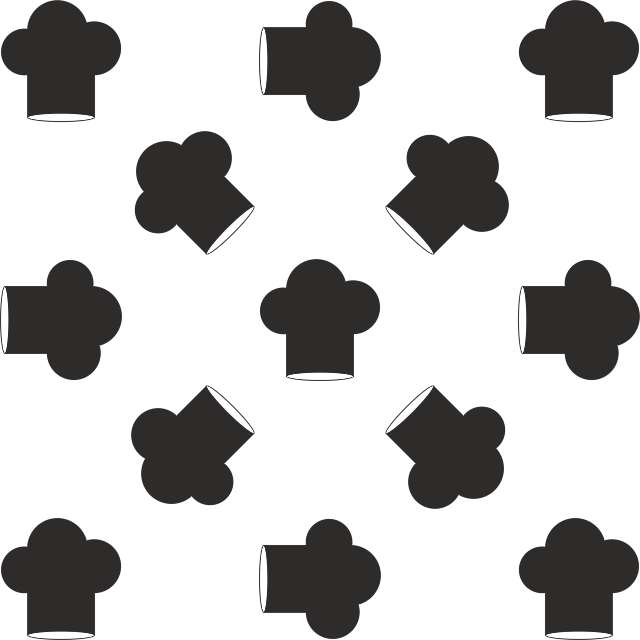
Give the GLSL for this pattern, as a three.js fragment shader.

```glsl
// Dark chef hats on white: a 3x3 grid of alternating quarter turns, with four diagonal hats between.
varying vec2 vUv;

const vec3 PAPER = vec3(1.0);
const vec3 INK = vec3(0.18, 0.17, 0.17);
const float SPACING = 0.4046;
const float SOFTNESS = 0.001;

float circleDistance(vec2 p, vec2 center, float radius) {
  return length(p - center) - radius;
}

float boxDistance(vec2 p, vec2 center, vec2 halfSize) {
  vec2 d = abs(p - center) - halfSize;
  return length(max(d, 0.0)) + min(max(d.x, d.y), 0.0);
}

// First-order approximation, accurate near the outline
float ellipseDistance(vec2 p, vec2 center, vec2 radii) {
  vec2 q = (p - center) / radii;
  float k = length(q);
  return k * (k - 1.0) / max(length(q / radii), 0.0001);
}

float coverage(float d) {
  return 1.0 - smoothstep(-SOFTNESS, SOFTNESS, d);
}

// Ink coverage of one hat whose crown points along the unit vector up
float hat(vec2 p, vec2 up) {
  vec2 q = vec2(dot(p, vec2(up.y, -up.x)), dot(p, up));

  // Three puffs and the band
  float d = circleDistance(q, vec2(-0.0573, 0.0142), 0.0365);
  d = min(d, circleDistance(q, vec2(-0.0056, 0.0477), 0.0474));
  d = min(d, circleDistance(q, vec2(0.0517, 0.0199), 0.0421));
  d = min(d, boxDistance(q, vec2(0.0, -0.0277), vec2(0.053, 0.0603)));

  // Open rim: a thin outline around a white ellipse
  float rim = ellipseDistance(q, vec2(0.0, -0.088), vec2(0.053, 0.0073));
  float rimLine = 0.0016;
  return coverage(min(d, rim)) * (1.0 - coverage(rim + rimLine));
}

// Hats on the main grid, upright or turned to the right in a checkerboard
float gridHats(vec2 p) {
  vec2 cell = floor(p / SPACING + 0.5);
  float turned = mod(cell.x + cell.y, 2.0);
  return hat(p - cell * SPACING, vec2(turned, 1.0 - turned));
}

// Hats at the grid's gaps, crowns pointing away from the middle
float diagonalHats(vec2 p) {
  vec2 cell = floor(p / SPACING) + 0.5;
  return hat(p - cell * SPACING, normalize(cell));
}

void main() {
  vec2 p = vUv - 0.5;
  float ink = max(gridHats(p), diagonalHats(p));
  gl_FragColor = vec4(mix(PAPER, INK, ink), 1.0);
}
```
